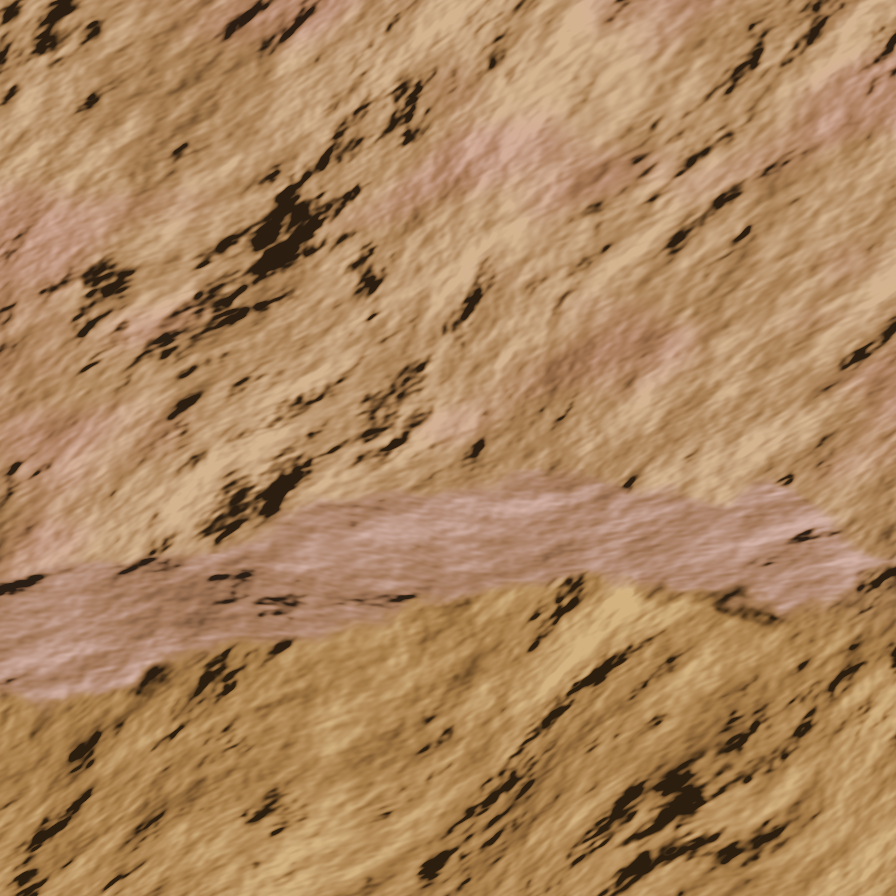
Reproduce this texture procedurally as a Shadertoy shader.

```glsl
// Weathered sandstone: slanting, wind-worn strata with dark broken crevices,
// crossed by a paler pink ledge. Stretched gradient noise gives a height field,
// lit by its slope; the resulting tone is coloured through an earth ramp.

const float STRATA_ANGLE = 0.56;
const float LEDGE_ANGLE = 0.12;

vec2 hash22(vec2 p) {
    vec3 h = fract(vec3(p.xyx) * vec3(0.1031, 0.1030, 0.0973));
    h += dot(h, h.yzx + 33.33);
    return fract((h.xx + h.yz) * h.zy);
}

float cornerSlope(vec2 cell, vec2 corner, vec2 f) {
    return dot(hash22(cell + corner) * 2.0 - 1.0, f - corner);
}

float gradientNoise(vec2 p) {
    vec2 cell = floor(p), f = fract(p);
    vec2 u = f * f * f * (f * (f * 6.0 - 15.0) + 10.0);
    float low = mix(cornerSlope(cell, vec2(0, 0), f), cornerSlope(cell, vec2(1, 0), f), u.x);
    float high = mix(cornerSlope(cell, vec2(0, 1), f), cornerSlope(cell, vec2(1, 1), f), u.x);
    return mix(low, high, u.y);
}

float fbm(vec2 p, int octaves) {
    float sum = 0.0, amplitude = 0.5;
    for (int i = 0; i < octaves; i++) {
        sum += amplitude * gradientNoise(p);
        p = mat2(0.8, 0.6, -0.6, 0.8) * p * 2.03 + 17.3;
        amplitude *= 0.52;
    }
    return sum;
}

// Turns the canvas along the grain and squeezes it across the grain.
vec2 grainSpace(vec2 p, float angle, float stretch) {
    vec2 along = vec2(cos(angle), sin(angle));
    vec2 across = vec2(-along.y, along.x);
    return vec2(dot(p, along), dot(p, across) * stretch);
}

// Height difference across a step towards the light.
float litSlope(vec2 q, vec2 light, float frequency, int octaves) {
    return fbm((q - light) * frequency, octaves) - fbm((q + light) * frequency, octaves);
}

// Tone of lit rock: slope light, broad shade and crevices on shaded breaks.
float rockTone(vec2 q, float crackStart, float relief) {
    vec2 light = vec2(-0.0025, 0.0045);
    float fine = litSlope(q, light, 5.0, 5);
    float ridges = litSlope(q + 12.0, light * 3.0, 6.0, 3);
    float broad = fbm(q * vec2(2.6, 2.2) + 41.0, 3);
    float patches = fbm(q * vec2(2.6, 2.0) + 73.0, 2);
    float breaks = fbm(q * vec2(8.0, 10.0) + 9.0, 4);
    float depth = 0.6 * breaks + 0.85 * patches - 1.0 * ridges - 1.8 * fine;
    float crevice = smoothstep(crackStart, crackStart + 0.22, depth);
    return 0.81 + relief * (fine + 0.16 * ridges) + 0.9 * broad - 0.78 * crevice;
}

float ramp(float start, float tone) {
    return clamp((tone - start) / 0.2, 0.0, 1.0);
}

// Earth colours from crevice shadow to sunlit sand.
vec3 earthRamp(float tone) {
    vec3 color = mix(vec3(0.17, 0.12, 0.07), vec3(0.40, 0.28, 0.16), ramp(0.0, tone));
    color = mix(color, vec3(0.55, 0.40, 0.25), ramp(0.2, tone));
    color = mix(color, vec3(0.65, 0.49, 0.32), ramp(0.4, tone));
    color = mix(color, vec3(0.71, 0.56, 0.41), ramp(0.6, tone));
    color = mix(color, vec3(0.77, 0.64, 0.51), ramp(0.8, tone));
    return mix(color, vec3(0.83, 0.71, 0.58), ramp(1.0, tone));
}

// Signed height above the ledge's middle line.
float ledgeOffset(vec2 p) {
    float middle = 0.29 + 0.115 * smoothstep(0.0, 0.6, p.x) - 0.03 * smoothstep(0.8, 1.0, p.x);
    return p.y - middle + 0.11 * fbm(p * vec2(5.0, 8.0), 5);
}

void mainImage(out vec4 fragColor, in vec2 fragCoord) {
    vec2 uv = fragCoord / min(iResolution.x, iResolution.y);

    // Strata bend gently across the face
    vec2 bent = uv + 0.06 * vec2(gradientNoise(uv * 2.5 + 5.0), gradientNoise(uv * 2.5 + 25.0));
    float slopeTone = rockTone(grainSpace(bent, STRATA_ANGLE, 2.4), 0.11, 5.2);
    float ledgeTone = rockTone(grainSpace(bent, LEDGE_ANGLE, 2.5) + 3.0, 0.16, 4.4);

    // Ledge outline, tapering to the right, with a broken shadow below
    float offset = ledgeOffset(uv);
    float halfWidth = 0.062 * (1.0 - smoothstep(0.85, 1.02, uv.x));
    float ledge = 1.0 - smoothstep(-0.01, 0.01, abs(offset) - halfWidth);
    float shadowLine = 1.0 - smoothstep(0.0, 0.014, abs(offset + halfWidth + 0.006));
    float broken = smoothstep(0.0, 0.16, fbm(uv * vec2(9.0, 5.0) + 60.0, 3));
    float below = 1.0 - smoothstep(-0.09, 0.0, offset);
    float tone = mix(slopeTone - 0.07 * below, ledgeTone, ledge) - 0.5 * shadowLine * broken;

    // Mineral tints: ochre below the ledge, rosy stains above, pink on it
    float stain = smoothstep(0.0, 0.22, fbm(grainSpace(uv, 0.35, 1.8) * 3.0 + 31.0, 3));
    vec3 tint = mix(vec3(1.0, 0.995, 0.97), vec3(1.0, 0.955, 1.03), stain * (1.0 - below));
    tint = mix(tint, vec3(1.0, 0.985, 0.86), below);
    tint = mix(tint, vec3(0.99, 0.97, 1.10), ledge);

    fragColor = vec4(earthRamp(tone) * tint, 1.0);
}
```
